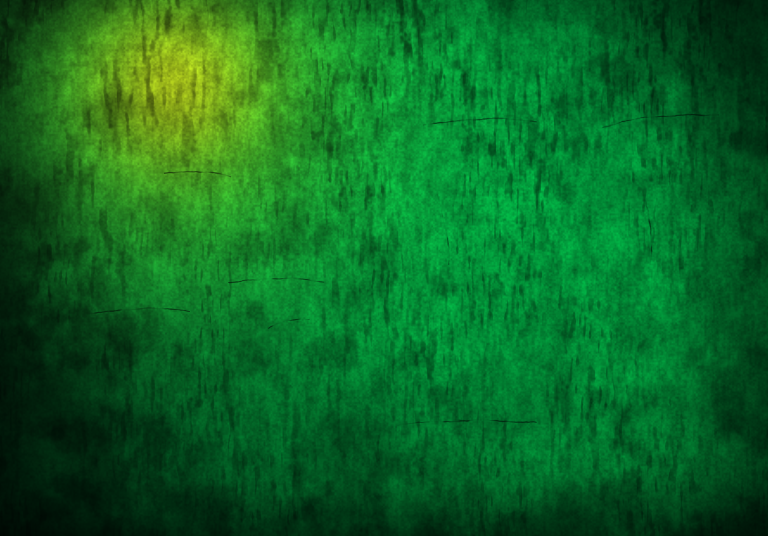
Write a Shadertoy shader that draws this texture.

```glsl
// Weathered green wall with vertical grain, fine scratches and a yellow glow at upper left.

const int SCRATCH_COUNT = 9;

// Hash without sine, 0..1
float hash(vec2 cell) {
    vec3 q = fract(cell.xyx * 0.1031);
    q += dot(q, q.yzx + 33.33);
    return fract((q.x + q.y) * q.z);
}

float noise(vec2 p) {
    vec2 cell = floor(p), f = fract(p);
    f = f * f * (3.0 - 2.0 * f);
    float low = mix(hash(cell), hash(cell + vec2(1, 0)), f.x);
    float high = mix(hash(cell + vec2(0, 1)), hash(cell + vec2(1, 1)), f.x);
    return mix(low, high, f.y);
}

float fbm(vec2 p) {
    float sum = 0.0, weight = 0.5;
    for (int i = 0; i < 5; i++) {
        sum += weight * noise(p);
        p = mat2(1.6, 1.2, -1.2, 1.6) * p + 17.3;
        weight *= 0.55;
    }
    return sum / 1.06;
}

// Round falloff around a centre
float glow(vec2 p, vec2 centre, float radius) {
    vec2 d = (p - centre) / radius;
    return exp(-dot(d, d));
}

// Broad light with a dark lower left and a dim upper right corner
float wallLight(vec2 uv) {
    vec2 d = uv - vec2(0.58, 0.66);
    float light = exp(-1.3 * d.x * d.x - 0.95 * d.y * d.y);
    light *= 1.0 - 0.5 * glow(uv, vec2(0.0, 0.17), 0.33);
    return light * (1.0 - 0.32 * glow(uv, vec2(1.0), 0.27));
}

float borderShade(vec2 uv) {
    float left = mix(0.5, 1.0, smoothstep(-0.03, 0.13, uv.x));
    float right = mix(0.58, 1.0, smoothstep(-0.03, 0.16, 1.0 - uv.x));
    float bottom = mix(0.5, 1.0, smoothstep(-0.03, 0.14, uv.y));
    float top = mix(0.82, 1.0, smoothstep(-0.02, 0.08, 1.0 - uv.y));
    return left * right * bottom * top;
}

// Thin dark vertical strokes, frayed and gathered in patches
float streaks(vec2 p, vec2 scale, float threshold) {
    float sway = 0.006 * noise(p * vec2(25.0, 30.0));
    float grain = noise((p + vec2(sway, 0.0)) * scale);
    float fray = 0.3 * (noise(p * 140.0) - 0.5);
    float patches = smoothstep(0.35, 0.7, fbm(p * vec2(10.0, 5.0) + scale));
    return smoothstep(threshold, 0.95, grain + fray) * patches;
}

// Hairline arc between two ends, with a broken stroke
float scratch(vec2 p, vec2 a, vec2 b, float bend, float pixel) {
    vec2 along = b - a;
    float t = clamp(dot(p - a, along) / dot(along, along), 0.0, 1.0);
    vec2 side = normalize(vec2(-along.y, along.x));
    float wobble = 0.01 * (fbm(p * 22.0) - 0.5);
    vec2 onArc = a + along * t + side * (bend * 4.0 * t * (1.0 - t) + wobble);
    float line = 1.0 - smoothstep(0.0, 0.001 + 0.7 * pixel, length(p - onArc));
    return line * mix(0.1, 1.0, smoothstep(0.2, 0.75, noise(p * 60.0 + 8.0)));
}

float longScratches(vec2 p, float pixel) {
    vec4 ends[SCRATCH_COUNT] = vec4[SCRATCH_COUNT](
        vec4(0.79, 0.768, 1.0, 0.773), vec4(1.125, 0.764, 1.34, 0.786),
        vec4(0.307, 0.675, 0.43, 0.669), vec4(0.427, 0.472, 0.604, 0.474),
        vec4(0.167, 0.414, 0.353, 0.42), vec4(0.743, 0.206, 1.0, 0.212),
        vec4(0.814, 0.637, 0.836, 0.507), vec4(1.199, 0.647, 1.214, 0.507),
        vec4(0.502, 0.387, 0.576, 0.405));
    float mark = 0.0;
    for (int i = 0; i < SCRATCH_COUNT; i++)
        mark = max(mark, scratch(p, ends[i].xy, ends[i].zw, 0.007, pixel));
    return mark;
}

void mainImage(out vec4 fragColor, in vec2 fragCoord) {
    vec2 uv = fragCoord / iResolution.xy;
    vec2 p = fragCoord / iResolution.y;
    float pixel = 1.0 / iResolution.y;

    // Base light and warm glow
    float light = wallLight(uv);
    vec2 glowCentre = vec2(0.325, 0.845);
    vec3 color = vec3(0.005, 0.645, 0.25) * light;
    color = mix(color, vec3(0.27, 0.69, 0.13), 0.95 * glow(p, glowCentre, 0.33));
    color = mix(color, vec3(0.72, 0.77, 0.1), 0.85 * glow(p, glowCentre, 0.15));
    color *= borderShade(uv);

    // Stains, heavier where the light fades
    float fade = 1.0 - smoothstep(0.5, 0.98, light);
    float stain = smoothstep(0.42, 0.68, fbm(p * vec2(6.0, 8.0) + 4.0));
    float blots = smoothstep(0.5, 0.72, fbm(p * vec2(17.0, 15.0) + 31.0));
    color *= 1.0 - stain * mix(0.06, 0.32, fade);
    color *= 1.0 - blots * mix(0.16, 0.28, fade);
    color *= 1.0 - 0.4 * glow(p * vec2(0.6, 1.0), vec2(0.03, 0.61), 0.08);

    // Mottling, vertical grain and grit
    float mottle = fbm(p * vec2(38.0, 24.0)) - 0.5;
    float fibre = noise(p * vec2(180.0, 30.0)) - 0.5;
    float grit = noise(p * 190.0) + noise(p * 310.0 + 5.0) - 1.0;
    color *= 1.0 + 0.42 * mottle + 0.12 * fibre + 0.16 * grit;
    float upperEdge = smoothstep(0.65, 1.0, uv.y);
    color *= 1.0 - mix(0.26, 0.4, upperEdge) * streaks(p, vec2(125.0, 22.0), 0.5);
    color *= 1.0 - 0.3 * streaks(p + 2.7, vec2(190.0, 38.0), 0.52);

    // Scratches
    color *= 1.0 - 0.5 * longScratches(p, pixel);

    fragColor = vec4(clamp(color, 0.0, 1.0), 1.0);
}
```
